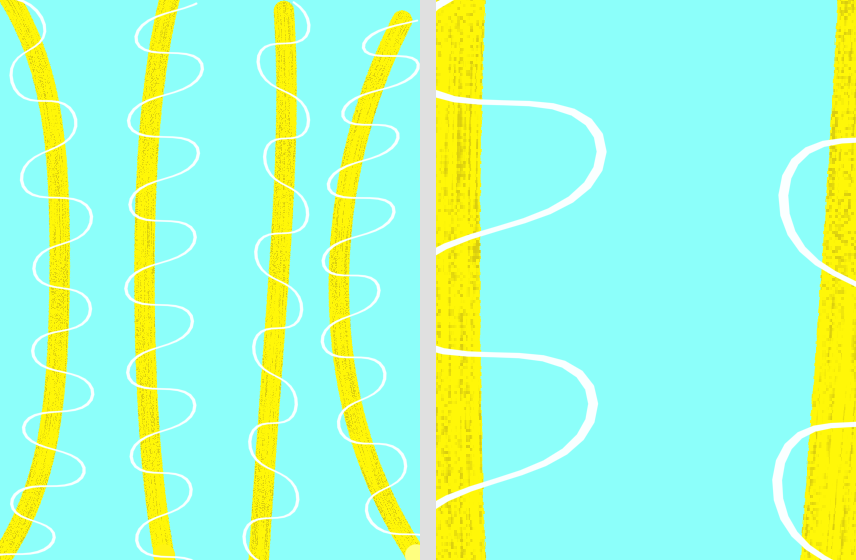
Left: the whole. Right: its middle third, enlarged.
Reproduce this pattern procedurally as a WebGL 1 fragment shader.

```glsl
precision highp float;
// Four bending yellow strands on aqua, each wound by a loose white thread.
// Strand axes are quartics of depth; threads are parametric waves with hashed
// reach, drawn as the nearest of a few short segments around each pixel.

uniform vec2 u_resolution;

const float TAU = 6.2832;

struct Strand {
  float middle;  // axis x at half depth
  vec4 bend;     // powers 1 to 4 of the axis curve
  vec3 pitch;    // thread depth as a quadratic of the turn number
  vec4 reach;    // thread reach left, right, then its bow and drift
  vec2 lean;     // which stroke runs flat, and its change per turn
  vec3 ends;     // first turn, depth of the top cap, paleness of the low tip
};

float hash(vec2 p) {
  return fract(sin(dot(p, vec2(12.9898, 78.233))) * 43758.55);
}

float noise(vec2 p) {
  vec2 i = floor(p), f = fract(p);
  f *= f * (3.0 - 2.0 * f);
  return mix(mix(hash(i), hash(i + vec2(1, 0)), f.x),
             mix(hash(i + vec2(0, 1)), hash(i + vec2(1, 1)), f.x), f.y);
}

Strand strandAt(int i) {
  if (i == 0) return Strand(0.142, vec4(-0.007, -0.045, -0.006, -0.085), vec3(-0.069, 0.257, -0.0076),
                            vec4(0.070, 0.080, 0.0, 0.02), vec2(0.9, -0.24), vec3(0.2, -0.1, -1.0));
  if (i == 1) return Strand(0.344, vec4(0.001, 0.037, -0.006, 0.017), vec3(0.076, 0.2, 0.0),
                            vec4(0.042, 0.108, -0.02, 0.0), vec2(0.35, 0.0), vec3(-0.35, -0.1, 0.08));
  if (i == 2) return Strand(0.663, vec4(-0.046, -0.012, 0.017, -0.006), vec3(-0.066, 0.226, 0.0),
                            vec4(0.050, 0.064, 0.0, 0.014), vec2(-0.35, 0.0), vec3(0.33, 0.026, -1.0));
  return Strand(0.807, vec4(-0.007, 0.161, 0.014, 0.023), vec3(0.094, 0.156, 0.0052),
                vec4(0.040, 0.112, -0.036, 0.0), vec2(0.4, 0.0), vec3(-0.3, 0.049, 0.5));
}

float axisX(Strand s, float depth) {
  float v = depth * 1.5 - 1.0;
  return s.middle + v * (s.bend.x + v * (s.bend.y + v * (s.bend.z + v * s.bend.w)));
}

// Furthest sideways point of a half turn: even ones go left, odd ones right
float swing(Strand s, float halfTurn) {
  float vary = 0.85 + 0.3 * hash(vec2(halfTurn, s.middle));
  return vary * (mod(halfTurn, 2.0) < 0.5 ? -s.reach.x : s.reach.y);
}

// Thread position (xy) and half width (z) at a turn
vec3 threadAt(Strand s, float turn) {
  float a = TAU * turn, h = floor(2.0 * turn);
  float lean = clamp(s.lean.x + s.lean.y * turn, -0.4, 0.4);
  float rise = s.pitch.y + 2.0 * s.pitch.z * turn;
  float depth = s.pitch.x + turn * (s.pitch.y + s.pitch.z * turn)
              + rise * (0.048 * sin(2.0 * a) + lean / TAU * cos(a));
  float v = depth * 1.5 - 1.0;
  float ease = 0.5 - 0.5 * cos(0.5 * TAU * fract(2.0 * turn));
  float x = axisX(s, depth) + mix(swing(s, h), swing(s, h + 1.0), ease)
          + s.reach.z * v * v + s.reach.w * v;
  return vec3(x, depth, mix(0.002, 0.0039, cos(a) * cos(a)));
}

// Signed distance to the thread
float threadDistance(Strand s, vec2 p) {
  float d = p.y - s.pitch.x;
  float turn = 2.0 * d / (s.pitch.y + sqrt(max(s.pitch.y * s.pitch.y + 4.0 * s.pitch.z * d, 0.0)));
  float first = floor(turn * 24.0) - 14.0, nearest = 1.0;
  vec3 a = threadAt(s, max(first / 24.0, s.ends.x));
  for (int i = 1; i <= 29; i++) {
    vec3 b = threadAt(s, max((first + float(i)) / 24.0, s.ends.x));
    vec2 ab = b.xy - a.xy;
    float k = clamp(dot(p - a.xy, ab) / max(dot(ab, ab), 1e-7), 0.0, 1.0);
    nearest = min(nearest, length(p - a.xy - ab * k) - mix(a.z, b.z, k));
    a = b;
  }
  return nearest;
}

void main() {
  // x runs 0 to 1; y is depth from the top, 0 to 4/3
  vec2 p = gl_FragCoord.xy / u_resolution;
  p.y = (1.0 - p.y) * 4.0 / 3.0;
  float soft = 0.75 / u_resolution.x;
  vec3 color = vec3(0.55, 1.0, 0.98);

  for (int i = 0; i < 4; i++) {
    Strand s = strandAt(i);
    float axis = axisX(s, p.y);
    if (abs(p.x - axis) > 0.2) continue;

    // Strand body with a round top and frayed edges
    float slope = (axisX(s, p.y + 0.005) - axisX(s, p.y - 0.005)) / 0.01;
    float across = (p.x - axis) / sqrt(1.0 + slope * slope);
    vec2 fromCap = p - vec2(axisX(s, s.ends.y), s.ends.y);
    float body = dot(fromCap, vec2(slope, 1.0)) < 0.0 ? length(fromCap) : abs(across);
    body += 0.0012 * (hash(floor(p * 400.0)) - 0.5) - 0.0243;

    // Bristle streaks along the strand, broken by patches of grain
    float streak = noise(vec2(across * 520.0 + 40.0, p.y * 14.0 + float(i) * 9.0));
    float grain = hash(floor(p * 400.0) + 7.0);
    float patchy = noise(vec2(across * 30.0, p.y * 11.0 + float(i) * 5.0));
    float dark = smoothstep(0.5, 0.9, mix(streak, grain, 0.25 + 0.5 * patchy));
    vec3 paint = mix(vec3(1.0, 0.97, 0.03), vec3(0.85, 0.8, 0.06), dark);
    color = mix(color, paint, 1.0 - smoothstep(-soft, soft, body));

    // Smooth lighter tip near the bottom
    if (s.ends.z > 0.0) {
      float tip = length(p - vec2(axisX(s, 1.322), 1.322)) - 0.026;
      color = mix(color, vec3(1.0, 0.95 + 0.1 * s.ends.z, s.ends.z), 1.0 - smoothstep(-soft, soft, tip));
    }

    color = mix(color, vec3(0.98, 1.0, 1.0), 1.0 - smoothstep(-soft, soft, threadDistance(s, p)));
  }
  gl_FragColor = vec4(color, 1.0);
}
```
